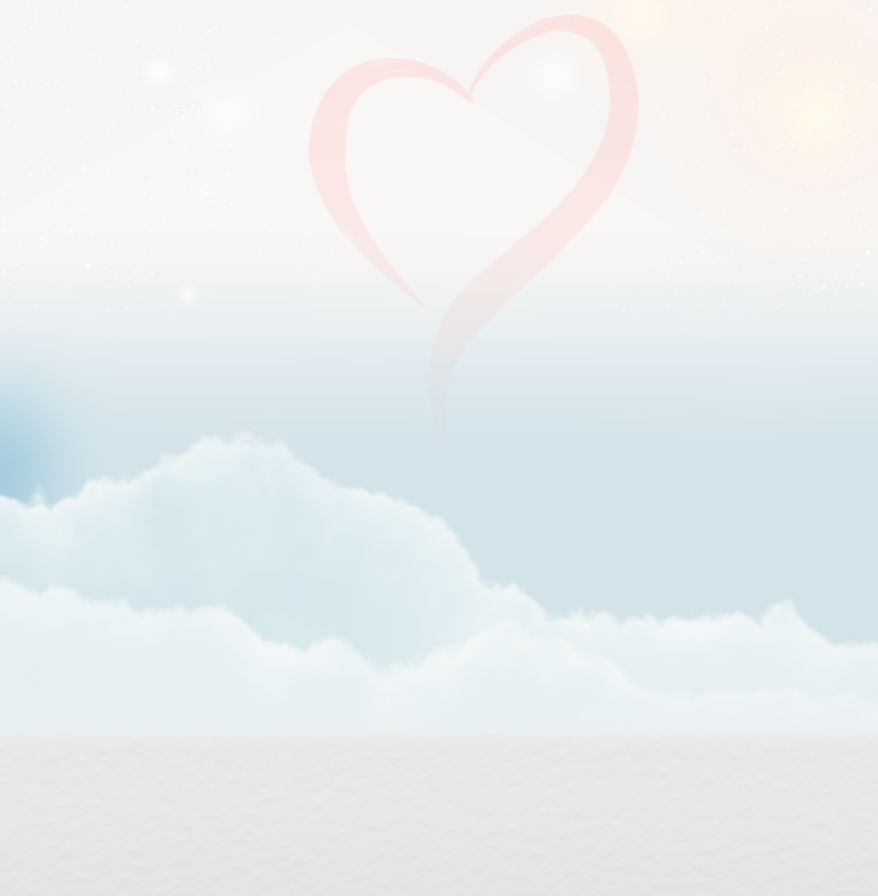
This background is drawn by a Shadertoy shader. Its source:

```glsl
// Pale sky with a brushed heart, drifting sparkles and sunlit clouds above embossed paper.
#define SKY_BLUE vec3(0.825, 0.890, 0.916)
#define HAZE vec3(0.968, 0.962, 0.957)
#define DEEP_BLUE vec3(0.600, 0.780, 0.855)
#define CLOUD_WHITE vec3(0.955, 0.970, 0.968)
#define PAPER vec3(0.912, 0.908, 0.904)
#define HEART_TINT vec3(1.010, 0.925, 0.920)
#define PAPER_TOP 0.178
#define CLOUD_ROUGHNESS 0.085
#define ASPECT 0.98

vec2 hash2(vec2 p) {
    vec3 q = fract(p.xyx * vec3(0.1031, 0.1030, 0.0973));
    q += dot(q, q.yzx + 33.33);
    return fract((q.xx + q.yz) * q.zy);
}

float gradientNoise(vec2 p) {
    vec2 i = floor(p), f = fract(p), u = f * f * (3.0 - 2.0 * f);
    vec2 e = vec2(0.0, 1.0);
    float a = dot(hash2(i) * 2.0 - 1.0, f);
    float b = dot(hash2(i + e.yx) * 2.0 - 1.0, f - e.yx);
    float c = dot(hash2(i + e.xy) * 2.0 - 1.0, f - e.xy);
    float d = dot(hash2(i + e.yy) * 2.0 - 1.0, f - e.yy);
    return mix(mix(a, b, u.x), mix(c, d, u.x), u.y);
}

// x: plain fractal noise, y: billowed fractal noise
vec2 fbm(vec2 p) {
    vec2 sum = vec2(0.0);
    float amp = 0.55;
    for (int i = 0; i < 5; i++) {
        float n = gradientNoise(p);
        sum += amp * vec2(n, abs(n));
        p = mat2(1.6, 1.2, -1.2, 1.6) * p + 7.3;
        amp *= 0.52;
    }
    return sum;
}

float glow(vec2 p, vec2 centre, float radius) {
    vec2 q = (p - centre) / radius;
    return exp(-dot(q, q));
}

// Tapered dry-brush stroke along a cubic curve
float stroke(vec2 p, vec2 a, vec2 b, vec2 c, vec2 d, float w0, float w1) {
    float best = 1.0, along = 0.0, side = 0.0, width = w0;
    vec2 last = a;
    for (int i = 1; i <= 20; i++) {
        float t = float(i) / 20.0, s = 1.0 - t;
        vec2 next = s*s*s*a + 3.0*s*s*t*b + 3.0*s*t*t*c + t*t*t*d;
        vec2 v = next - last, q = p - last;
        float h = clamp(dot(q, v) / dot(v, v), 0.0, 1.0);
        float dist = length(q - v * h), w = mix(w0, w1, t + (h - 1.0) / 20.0);
        if (dist - w < best) {
            best = dist - w;
            along = t + (h - 1.0) / 20.0;
            side = (v.x * q.y - v.y * q.x) / length(v);
            width = w;
        }
        last = next;
    }
    float bristle = gradientNoise(vec2(along * 3.0, side * 330.0));
    float dry = smoothstep(0.2, 0.45, bristle) * smoothstep(0.2, 1.0, abs(side) / width);
    return smoothstep(0.0015, -0.0015, best) * (1.0 - 0.6 * dry);
}

float ridgeHeight(float[17] heights, float x) {
    float s = clamp(x / ASPECT, 0.0, 0.999) * 16.0;
    int i = int(s);
    return mix(heights[i], heights[i + 1], smoothstep(0.0, 1.0, fract(s)));
}

// Bright rim along a ridge that dissolves into a soft body
vec3 cloudLayer(vec3 col, vec2 p, float ridge, vec3 body, float rimDepth) {
    float depth = ridge - p.y + CLOUD_ROUGHNESS * (fbm(p * 13.0).y - 0.19);
    float wisp = fbm(p * 10.0 + 3.7).x;
    float lit = exp(-max(depth, 0.0) / rimDepth) * (0.95 + 0.9 * wisp) + 0.55 * wisp;
    vec3 cloud = mix(body, CLOUD_WHITE, clamp(lit, 0.0, 1.0));
    return mix(col, cloud, smoothstep(-0.002, 0.014, depth));
}

void mainImage(out vec4 fragColor, in vec2 fragCoord) {
    vec2 p = fragCoord / iResolution.y;

    // Sky, with a deeper patch on the left edge
    vec3 col = mix(SKY_BLUE, HAZE, smoothstep(0.46, 0.76, p.y + 0.012 * fbm(p * vec2(3.0, 9.0)).x));
    col = mix(col, DEEP_BLUE, 0.75 * exp(-pow(p.x / 0.065, 2.0) - pow((p.y - 0.47) / 0.09, 2.0)));

    // Faint folded facets
    float upper = smoothstep(0.62, 0.78, p.y);
    float roof = min(0.994 - p.y + (p.x - 0.358) * 0.67, 0.994 - p.y - (p.x - 0.358) * 0.63);
    float fold = p.y - 0.79 - (p.x - 0.06) * 0.55;
    col += upper * (0.007 * smoothstep(-0.001, 0.001, roof) - 0.003 * smoothstep(-0.002, 0.002, fold));

    // Warm lights
    col = mix(col, vec3(1.0, 0.935, 0.89), 0.6 * glow(p, vec2(0.91, 0.90), 0.13));
    col = mix(col, vec3(1.0, 0.95, 0.90), 0.65 * glow(p, vec2(0.73, 1.01), 0.08));
    col = mix(col, vec3(1.0, 0.985, 0.925), 0.85 * glow(p, vec2(0.911, 0.872), 0.042));
    col = mix(col, vec3(1.0, 0.99, 0.94), 0.8 * glow(p, vec2(0.715, 0.985), 0.025));

    // Heart
    vec2 notch = vec2(0.525, 0.888), left = vec2(0.365, 0.831), right = vec2(0.697, 0.889), low = vec2(0.527, 0.655);
    float heart = stroke(p, notch, vec2(0.482, 0.941), vec2(0.365, 0.948), left, 0.003, 0.021);
    heart = max(heart, stroke(p, left, vec2(0.365, 0.759), vec2(0.430, 0.700), vec2(0.475, 0.656), 0.021, 0.001));
    heart = max(heart, stroke(p, notch + vec2(0.0, 0.01), vec2(0.560, 0.974), vec2(0.690, 1.026), right, 0.002, 0.016));
    heart = max(heart, stroke(p, right, vec2(0.697, 0.779), vec2(0.580, 0.714), low, 0.016, 0.023));
    heart = max(heart, stroke(p, low, vec2(0.488, 0.609), vec2(0.475, 0.551), vec2(0.505, 0.490), 0.023, 0.001));
    col *= mix(vec3(1.0), HEART_TINT, heart * mix(0.15, 0.95, smoothstep(0.48, 0.88, p.y)));

    // Soft orbs and scattered sparkles
    float shine = glow(p, vec2(0.177, 0.918), 0.014) + 0.6 * glow(p, vec2(0.255, 0.872), 0.024)
        + 0.8 * glow(p, vec2(0.619, 0.915), 0.022) + 0.5 * glow(p, vec2(0.229, 0.787), 0.011)
        + 0.7 * glow(p, vec2(0.210, 0.671), 0.009);
    float cluster = smoothstep(0.12, 0.42, abs(p.x - 0.5) + 0.35 * gradientNoise(p * 7.0));
    for (int i = 0; i < 3; i++) {
        vec2 g = p * (45.0 + 35.0 * float(i)) + 17.0 * float(i);
        vec2 r = hash2(floor(g)), s = hash2(floor(g) + 91.0);
        float size = mix(0.06, 0.17, s.x * s.x);
        float dotMask = smoothstep(size, size * 0.4, length(fract(g) - 0.2 - 0.6 * r));
        shine += dotMask * step(0.72, s.y) * cluster * smoothstep(0.60, 0.72, p.y);
    }
    col = mix(col, vec3(1.0, 0.998, 0.992), clamp(shine, 0.0, 1.0) * 0.9);

    // Clouds, far bank then near bank
    float far = ridgeHeight(float[17](0.453, 0.450, 0.464, 0.499, 0.522, 0.517, 0.474, 0.462, 0.424,
        0.359, 0.327, 0.322, 0.322, 0.328, 0.322, 0.297, 0.276), p.x);
    float near = ridgeHeight(float[17](0.355, 0.349, 0.342, 0.326, 0.335, 0.284, 0.294, 0.251, 0.281,
        0.310, 0.297, 0.271, 0.238, 0.232, 0.245, 0.232, 0.219), p.x);
    vec3 shade = mix(vec3(0.835, 0.907, 0.928), vec3(0.885, 0.933, 0.943), smoothstep(0.28, 0.60, p.x));
    col = cloudLayer(col, p, far, shade, 0.046);
    col = cloudLayer(col, p, near, vec3(0.890, 0.935, 0.943), 0.055);
    col = mix(col, vec3(0.925, 0.945, 0.948), 0.75 * smoothstep(0.25, PAPER_TOP, p.y));

    // Embossed paper, lit from above
    vec2 grain = mat2(0.95, -0.3, 0.3, 0.95) * p * vec2(55.0, 95.0);
    float emboss = fbm(grain).x - fbm(grain + vec2(0.12, 0.35)).x;
    vec3 paper = PAPER - 0.012 * smoothstep(0.12, 0.0, p.y) + 0.03 * emboss;
    col = mix(col, paper, smoothstep(PAPER_TOP + 0.016, PAPER_TOP - 0.016, p.y));

    fragColor = vec4(clamp(col, 0.0, 1.0), 1.0);
}
```
